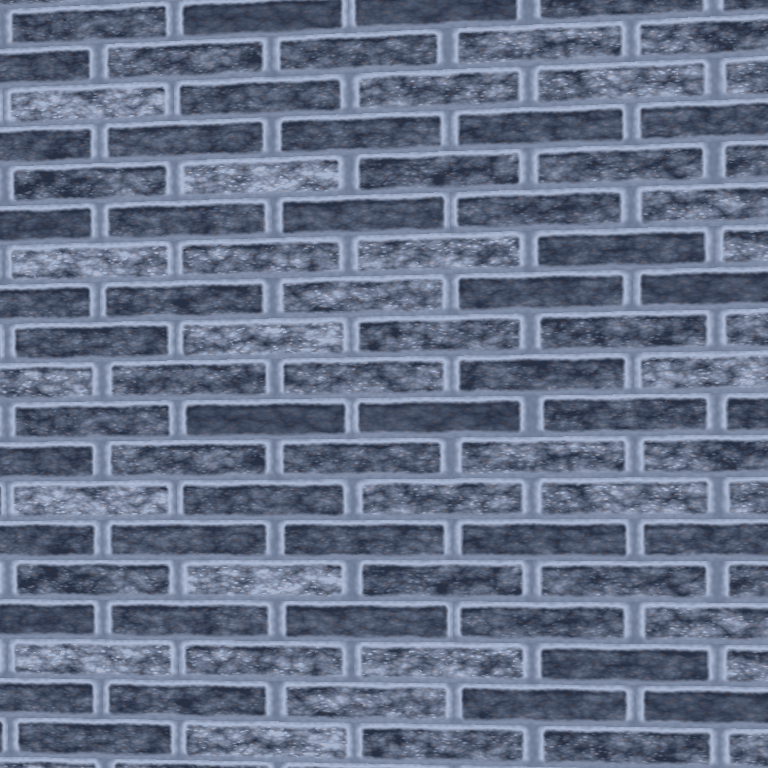
This texture is drawn by a WebGL 2 fragment shader. Its source:

```glsl
#version 300 es
precision highp float;

uniform vec2 u_resolution;
out vec4 fragColor;

vec2 hash2(vec2 p) {
  p = vec2(dot(p, vec2(127.1, 311.7)), dot(p, vec2(269.5, 183.3)));
  return fract(sin(p) * 43758.5);
}

// Distance to the nearest scattered point
float cells(vec2 p) {
  vec2 base = floor(p);
  float nearest = 2.0;
  for (int y = -1; y <= 1; y++) {
    for (int x = -1; x <= 1; x++) {
      vec2 c = base + vec2(x, y);
      nearest = min(nearest, length(c + hash2(c) - p));
    }
  }
  return nearest;
}

float layeredCells(vec2 p) {
  float sum = 0.0, weight = 0.48;
  for (int i = 0; i < 3; i++) {
    sum += weight * cells(p);
    p = p * 2.1 + 13.7;
    weight *= 0.62;
  }
  return sum;
}

float roundedBox(vec2 p, vec2 halfSize, float radius) {
  vec2 q = abs(p) - halfSize + radius;
  return length(max(q, 0.0)) + min(max(q.x, q.y), 0.0) - radius;
}

// Wall seen slightly from the side: x counts bricks, y counts rows downwards
vec2 wallCoords(vec2 uv) {
  float down = 1.0 - uv.y;
  float across = (uv.x - 0.111) / 0.801;
  float along = uv.x - 0.0065 - 0.008 * (down - 0.4);
  return vec2(along / (0.2194 + 0.0127 * along),
              (down - 0.0326 + 0.0378 * across) / (0.0516 + 0.00286 * across));
}

vec3 mortarColor(vec2 p, float dist, float grain) {
  // Lit rim above and beside each brick, shade underneath
  float rim = smoothstep(0.012, 0.001, dist);
  rim *= mix(1.0, 0.25, smoothstep(0.015, 0.022, p.y));
  return mix(vec3(0.44, 0.49, 0.59), vec3(0.69, 0.74, 0.84), rim) + 0.05 * (0.45 - grain);
}

vec3 brickColor(vec2 p, vec2 seed, float dist) {
  float tone = hash2(seed + 5.3).x;
  vec2 q = p + 0.0012 * sin(p.yx * vec2(260.0, 120.0) + seed * 2.0);
  float cloud = layeredCells(q * vec2(34.0, 62.0) + seed * 37.0);
  float patches = cells(q * vec2(14.0, 32.0) + seed * 11.0);

  // Whitewash left in patches, worn off near the edges
  float wash = 0.17 + 0.40 * tone * tone * tone;
  wash += (0.45 + 1.1 * tone) * (0.45 - cloud);
  wash += (0.12 + 0.45 * tone) * (0.46 - patches);
  wash -= 0.16 * smoothstep(-0.009, -0.002, dist) * smoothstep(0.004, -0.014, p.y);

  // Pale flecks and a few warm chips
  vec2 fine = p * vec2(75.0, 170.0) + seed * 23.0;
  float fleck = smoothstep(0.32, 0.08, cells(fine));
  wash += 0.38 * fleck * tone * step(0.45, cells(fine * 0.3));
  vec3 color = mix(vec3(0.155, 0.19, 0.265), vec3(0.66, 0.71, 0.81), clamp(wash, 0.0, 1.0));
  float chip = smoothstep(0.22, 0.06, cells(fine * 0.55 + 9.0));
  return color + vec3(0.05, 0.01, -0.02) * chip;
}

void main() {
  vec2 uv = gl_FragCoord.xy / u_resolution;
  float pixel = 1.0 / min(u_resolution.x, u_resolution.y);

  // Staggered rows; the weathering recurs every ten rows
  vec2 wall = wallCoords(uv);
  float row = floor(wall.y + 0.5);
  wall.x += 0.44 * mod(row, 2.0);
  vec2 seed = vec2(floor(wall.x), mod(row, 10.0));
  vec2 p = (fract(wall + vec2(0.0, 0.5)) - 0.5) * vec2(0.229, 0.053);

  // Slightly uneven brick outline
  vec2 jitter = hash2(seed + 1.7) - 0.5;
  float grain = cells(p * 110.0 + seed * 19.0);
  float ragged = 0.0007 * sin(p.x * 60.0 + seed.x * 3.0 + seed.y) + 0.0018 * (grain - 0.45);
  vec2 offset = vec2(0.006, 0.001) * jitter;
  vec2 halfSize = vec2(0.1025, 0.0195) + vec2(0.003, 0.0008) * jitter.yx;
  float dist = roundedBox(p - offset, halfSize, 0.004) + ragged;

  float soft = 0.0019 + pixel;
  float brick = smoothstep(soft, -soft, dist);
  vec3 color = mix(mortarColor(p, dist, grain), brickColor(p, seed, dist), brick);
  fragColor = vec4(color, 1.0);
}
```
